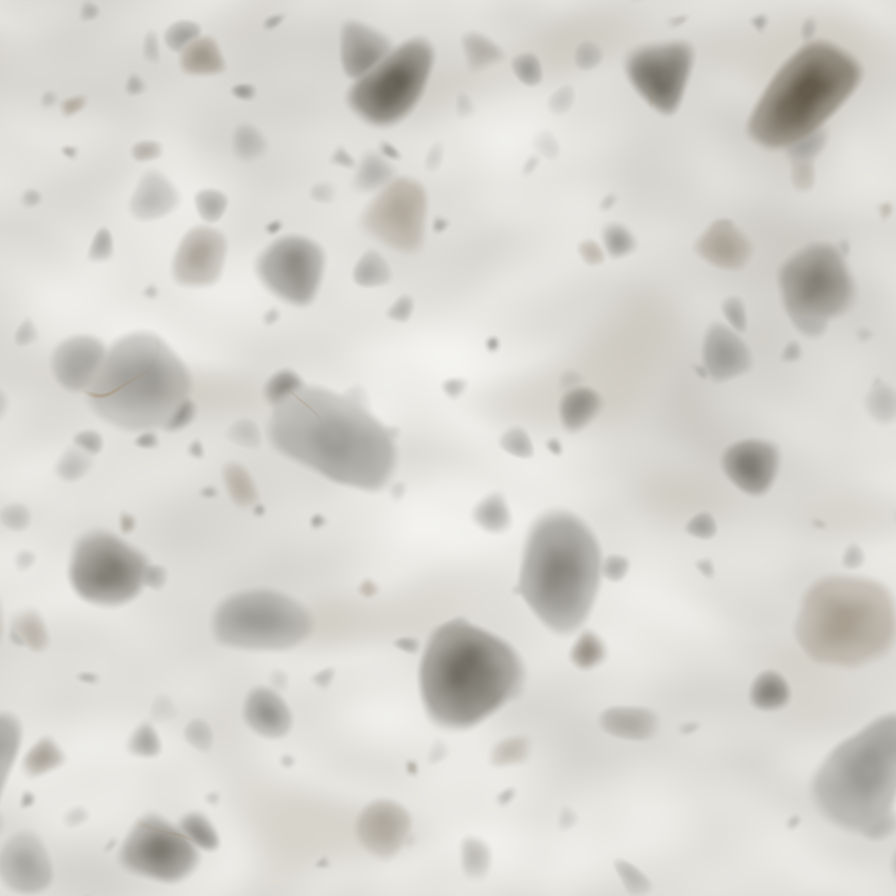
Reproduce this texture procedurally as a three.js fragment shader.

```glsl
// Soft grey and brown pebbles sunk at varied depths in a milky, cloudy resin.
// Three wrapped grids scatter egg-shaped stones, large ones in front, over
// layered gradient noise; every period is a whole number, so the tile repeats.

#define HAZE_LIGHT vec3(0.955, 0.953, 0.940)
#define HAZE_DARK  vec3(0.805, 0.797, 0.770)
#define STAIN      vec3(0.785, 0.768, 0.725)
#define COOL_GREY  vec3(0.410, 0.412, 0.408)
#define WARM_GREY  vec3(0.370, 0.355, 0.315)
#define BROWN      vec3(0.430, 0.360, 0.270)
#define VEIN       vec3(0.640, 0.540, 0.420)
#define EDGE_BLUR  0.0085
#define EDGE_SHADE 0.50
#define WOBBLE     0.013
#define MOTTLE     0.30

varying vec2 vUv;

vec3 hash3(vec3 p) {
  p = fract(p * vec3(0.1031, 0.1030, 0.0973));
  p += dot(p, p.yxz + 33.33);
  return fract((p.xxy + p.yxx) * p.zyx);
}

vec2 wrapCell(vec2 cell, vec2 period) {
  return floor(mod(cell + 0.5, period));
}

float cornerRamp(vec2 cell, vec2 offset, vec2 f, vec2 period, float seed) {
  float angle = 6.2832 * hash3(vec3(wrapCell(cell + offset, period), seed) + 7.0).x;
  return dot(vec2(cos(angle), sin(angle)), f - offset);
}

// Gradient noise that wraps after one canvas width and height.
float gradientNoise(vec2 uv, vec2 period, float seed) {
  vec2 p = uv * period;
  vec2 i = floor(p);
  vec2 f = p - i;
  vec2 u = f * f * f * (f * (f * 6.0 - 15.0) + 10.0);
  float low = mix(cornerRamp(i, vec2(0.0, 0.0), f, period, seed),
                  cornerRamp(i, vec2(1.0, 0.0), f, period, seed), u.x);
  float high = mix(cornerRamp(i, vec2(0.0, 1.0), f, period, seed),
                   cornerRamp(i, vec2(1.0, 1.0), f, period, seed), u.x);
  return mix(low, high, u.y);
}

// Cloudy resin with faint, mostly horizontal beige stains.
vec3 resin(vec2 uv) {
  vec2 drift = uv + 0.03 * vec2(gradientNoise(uv, vec2(5.0), 1.0),
                                gradientNoise(uv, vec2(5.0), 2.0));
  float cloud = 0.60 * gradientNoise(drift, vec2(3.0, 4.0), 3.0)
              + 0.45 * gradientNoise(drift, vec2(6.0, 9.0), 4.0)
              + 0.25 * gradientNoise(drift, vec2(12.0, 17.0), 5.0);
  float stain = smoothstep(0.10, 0.55, gradientNoise(drift, vec2(5.0, 8.0), 6.0));
  vec3 haze = mix(HAZE_DARK, HAZE_LIGHT, clamp(0.52 + cloud, 0.0, 1.15));
  return mix(haze, STAIN, 0.6 * stain);
}

// Distance to a tapered, slightly squared ellipse: 1 on its outline.
float eggRadius(vec2 p, vec2 axes, float taper, float squareness) {
  vec2 q = p / axes;
  q.x *= 1.0 + taper * q.y;
  q = pow(abs(q) + 0.0001, vec2(squareness));
  return pow(q.x + q.y, 1.0 / squareness);
}

// One grid of stones; "open" is the part not yet hidden by nearer stones.
void addStones(vec2 uv, float count, float seed, float share, vec2 sizes,
               vec2 depths, float blur, float mottle, inout vec3 color, inout float open) {
  vec2 home = floor(uv * count);
  for (int y = -1; y <= 1; y++) {
    for (int x = -1; x <= 1; x++) {
      vec2 cell = home + vec2(float(x), float(y));
      vec3 id = vec3(wrapCell(cell, vec2(count)), seed);
      vec3 place = hash3(id + 11.0);
      vec3 form = hash3(id + 37.0);
      vec3 look = hash3(id + 71.0);
      if (place.z > share) continue;

      vec2 p = uv - (cell + mix(vec2(0.1), vec2(0.9), place.xy)) / count;
      float angle = 6.2832 * form.x;
      float c = cos(angle), s = sin(angle);
      p = vec2(c * p.x + s * p.y, c * p.y - s * p.x);

      float size = mix(sizes.x, sizes.y, form.y * form.y);
      float stretch = sqrt(mix(1.0, 1.8, form.z * form.z));
      vec2 axes = size * vec2(1.0 / stretch, stretch);
      float d = eggRadius(p, axes, 0.7 * (look.z - 0.5), mix(2.0, 2.7, look.x));
      float mask = 1.0 - smoothstep(-blur, blur, (d - 1.0) * size);

      // Nearer stones are denser; all thin out toward the rim.
      float density = mix(depths.x, depths.y, look.y);
      float core = mix(1.0, EDGE_SHADE, smoothstep(0.1, 1.0, d));
      float side = 1.0 + 0.15 * p.y / axes.y;
      vec3 tone = mix(COOL_GREY, WARM_GREY, smoothstep(0.2, 0.8, density));
      tone = mix(tone, BROWN, smoothstep(0.68, 0.95, look.x));
      float alpha = density * core * side * (1.0 + MOTTLE * mottle);
      color = mix(color, tone, clamp(alpha, 0.0, 1.0) * mask * open);
      open *= 1.0 - mask;
    }
  }
}

void main() {
  vec3 color = resin(vUv);
  float open = 1.0;
  float mottle = gradientNoise(vUv, vec2(14.0), 8.0) + 0.5 * gradientNoise(vUv, vec2(37.0), 9.0);
  vec2 bend = vec2(gradientNoise(vUv, vec2(10.0), 21.0), gradientNoise(vUv, vec2(10.0), 22.0));
  vec2 nick = vec2(gradientNoise(vUv, vec2(26.0), 23.0), gradientNoise(vUv, vec2(26.0), 24.0));
  vec2 uv = vUv + WOBBLE * (bend + 0.3 * nick);

  addStones(uv, 5.0, 101.0, 0.62, vec2(0.034, 0.060), vec2(0.40, 1.05), EDGE_BLUR, mottle, color, open);
  float nearStone = 1.0 - open;
  addStones(uv, 8.0, 202.0, 0.55, vec2(0.019, 0.032), vec2(0.20, 0.65), 0.75 * EDGE_BLUR, mottle, color, open);
  addStones(uv, 15.0, 303.0, 0.50, vec2(0.008, 0.018), vec2(0.12, 0.45), 0.5 * EDGE_BLUR, mottle, color, open);

  // Rare hairline veins inside the large stones.
  float line = 1.0 - smoothstep(0.0, 0.018, abs(gradientNoise(uv, vec2(7.0), 31.0)));
  float rare = smoothstep(0.05, 0.35, gradientNoise(vUv, vec2(6.0), 32.0));
  color = mix(color, VEIN, 0.45 * line * rare * nearStone);

  gl_FragColor = vec4(color, 1.0);
}
```
